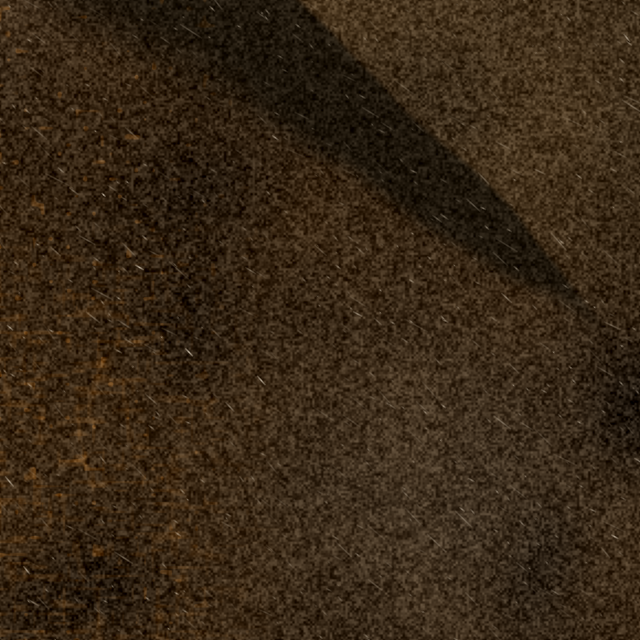
A Shadertoy shader for this texture:

```glsl
const vec3 UMBER = vec3(0.205, 0.138, 0.066);
const vec3 TAUPE = vec3(0.255, 0.200, 0.138);
const vec3 OLIVE = vec3(0.258, 0.190, 0.108);
const vec3 SHADOW = vec3(0.105, 0.078, 0.038);
const vec3 OCHRE = vec3(0.170, 0.100, 0.025);
const vec3 DUST = vec3(0.800, 0.750, 0.670);
const float GRAIN_CELLS = 290.0;
const float GRAIN_GAIN = 0.27;
const float STREAK_ANGLE = -0.68;
const float STREAK_WIDTH = 0.0011;

float hash(vec2 p) {
    vec3 q = fract(p.xyx * 0.1031);
    q += dot(q, q.yzx + 33.33);
    return fract((q.x + q.y) * q.z);
}

float noise(vec2 p) {
    vec2 i = floor(p), f = fract(p);
    f = f * f * (3.0 - 2.0 * f);
    return mix(mix(hash(i), hash(i + vec2(1, 0)), f.x),
               mix(hash(i + vec2(0, 1)), hash(i + vec2(1, 1)), f.x), f.y);
}

float fbm(vec2 p) {
    float sum = 0.0, gain = 0.5;
    for (int i = 0; i < 4; i++) {
        sum += gain * noise(p);
        p = p * 2.03 + 17.1;
        gain *= 0.5;
    }
    return sum;
}

// Soft elliptical spot
float blob(vec2 p, vec2 center, vec2 radius) {
    vec2 d = (p - center) / radius;
    return exp(-dot(d, d));
}

// Wedge of shadow falling from the top to the right side
float shadowWedge(vec2 p) {
    float wobble = 0.012 * (noise(p * 14.0) - 0.5);
    float bulge = 0.024 * blob(p, vec2(0.77, 0.69), vec2(0.14));
    float upper = 1.0 - 1.06 * (p.x - 0.47) + bulge + wobble;
    float lower = 1.0 - 0.63 * (p.x - 0.12) + 0.06 * (fbm(p * 9.0) - 0.5);
    float softness = mix(0.075, 0.022, smoothstep(0.2, 0.6, p.x));
    float inside = smoothstep(-softness, softness, p.y - lower);
    inside *= 1.0 - smoothstep(-0.010, 0.010, p.y - upper);
    return inside * (1.0 - smoothstep(0.86, 1.0, p.x));
}

// One jittered streak per grid cell, kept with the given chance
float streaks(vec2 p, float cells, float chance, vec2 halfLength, float seed) {
    float light = 0.0, blur = 0.8 / iResolution.y;
    vec2 home = floor(p * cells);
    for (int y = -1; y <= 1; y++)
    for (int x = -1; x <= 1; x++) {
        vec2 id = home + vec2(x, y);
        vec2 key = id + seed;
        if (hash(key) > chance) continue;
        vec2 center = (id + vec2(hash(key + 31.7), hash(key + 67.3))) / cells;
        float angle = STREAK_ANGLE + 0.5 * (hash(key + 11.9) - 0.5);
        float reach = mix(halfLength.x, halfLength.y, hash(key + 91.1));
        vec2 axis = vec2(cos(angle), sin(angle)), d = p - center;
        float along = clamp(dot(d, axis), -reach, reach);
        float dist = length(d - axis * along);
        float line = 1.0 - smoothstep(0.0, STREAK_WIDTH + blur, dist);
        float taper = 1.0 - 0.6 * abs(along) / reach;
        light = max(light, line * taper * mix(0.3, 1.0, hash(key + 47.5)));
    }
    return light;
}

void mainImage(out vec4 fragColor, in vec2 fragCoord) {
    vec2 p = fragCoord / iResolution.xy;

    // Broad tones
    float cloud = fbm(p * 6.0) - 0.47;
    float aboveEdge = smoothstep(-0.02, 0.02, p.y - 1.0 + 1.06 * (p.x - 0.47));
    vec3 color = mix(UMBER, TAUPE, 0.85 * blob(p, vec2(0.70, 0.22), vec2(0.32, 0.30)));
    color = mix(color, OLIVE, aboveEdge * smoothstep(0.35, 0.85, p.y));
    color += 0.035 * blob(p, vec2(0.0, 1.0), vec2(0.14, 0.18));
    color *= 1.0 + 0.45 * cloud;

    // Dark stains and the shadow wedge
    float stain = 0.30 * blob(p, vec2(0.31, 0.69), vec2(0.10, 0.08));
    stain += 0.28 * blob(p, vec2(0.29, 0.50), vec2(0.07, 0.10));
    stain += 0.35 * blob(p, vec2(0.14, 0.07), vec2(0.12, 0.07));
    stain += 0.50 * blob(p, vec2(1.0, 0.37), vec2(0.09, 0.11));
    stain += 0.25 * blob(p, vec2(0.85, 0.13), vec2(0.06, 0.10));
    color *= 1.0 - stain;
    float wedge = shadowWedge(p);
    color = mix(color, SHADOW, 0.90 * wedge);

    // Ochre threads and flecks on the left
    float leftSide = 1.0 - smoothstep(0.18, 0.48, p.x);
    float threads = smoothstep(0.60, 0.95, noise(p * vec2(32.0, 150.0)));
    threads += 0.7 * smoothstep(0.65, 0.95, noise(p * vec2(130.0, 28.0) + 9.0));
    color += OCHRE * threads * leftSide * smoothstep(0.75, 0.45, p.y) * 0.5;
    float flecks = smoothstep(0.84, 0.97, noise(p * 75.0 + 5.0));
    color += OCHRE * flecks * leftSide * 0.9;

    // Fine grain
    float grain = 0.75 * (noise(p * GRAIN_CELLS) - 0.5);
    grain += 0.50 * (noise(p * GRAIN_CELLS * 0.52 + 40.0) - 0.5);
    color += grain * GRAIN_GAIN * mix(1.0, 0.65, wedge) * vec3(1.0, 0.94, 0.84);

    // Clustered scratches, small specks and sparse bright chips
    float cluster = smoothstep(0.25, 0.75, noise(p * 7.0 + 3.0));
    float dust = 0.42 * streaks(p, 19.0, 0.55, vec2(0.005, 0.020), 5.0) * mix(0.4, 1.0, cluster);
    dust = max(dust, 0.60 * streaks(p, 36.0, 0.34, vec2(0.001, 0.005), 83.0) * mix(0.5, 1.0, cluster));
    dust = max(dust, streaks(p, 10.0, 0.30, vec2(0.003, 0.010), 151.0));
    color = mix(color, DUST, dust);

    fragColor = vec4(clamp(color, 0.0, 1.0), 1.0);
}
```
